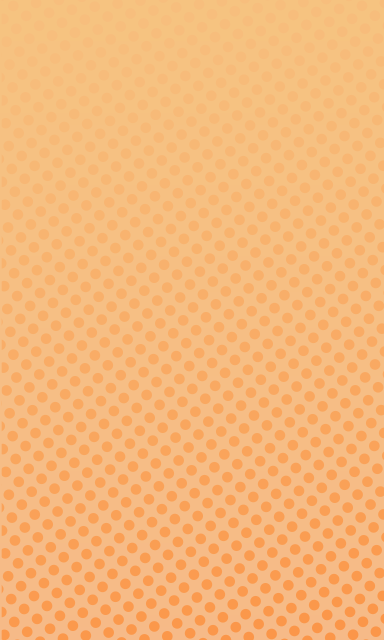
A Shadertoy shader for this pattern:

```glsl
// Halftone sheet: round dots on a tilted square lattice over a soft apricot ground.
// The lattice comes from rotating and folding the plane; the dots deepen from a
// faint tint at the top to orange at the bottom, along the tilt of their rows.

#define DOT_SPACING   0.02546              // all lengths are in canvas heights
#define DOT_RADIUS    0.0083
#define LATTICE_ANGLE 0.6525               // radians
#define LATTICE_START vec2(0.2112, 0.6529) // centre of one dot
#define FADE_TILT     0.133                // slope of the dot fade across the width
#define FADE_CURVE    1.25
#define LEFT_MARGIN   0.0026               // bare strip along the left edge
#define GROUND_TOP    vec3(0.965, 0.765, 0.502)
#define GROUND_BOTTOM vec3(0.965, 0.730, 0.532)
#define DOT_TOP       vec3(0.967, 0.745, 0.492)
#define DOT_BOTTOM    vec3(0.985, 0.590, 0.288)

// Signed distance to the nearest dot; also returns that dot's centre.
float dotLattice(vec2 p, out vec2 centre) {
    float c = cos(LATTICE_ANGLE), s = sin(LATTICE_ANGLE);
    mat2 turn = mat2(c, s, -s, c);
    vec2 cell = round(turn * (p - LATTICE_START) / DOT_SPACING);
    centre = LATTICE_START + transpose(turn) * cell * DOT_SPACING;
    return length(p - centre) - DOT_RADIUS;
}

// Coverage of a shape, softened over one pixel.
float coverage(float dist) {
    return clamp(0.5 - dist * iResolution.y, 0.0, 1.0);
}

void mainImage(out vec4 fragColor, in vec2 fragCoord) {
    vec2 p = fragCoord / iResolution.y;
    float middle = 0.5 * iResolution.x / iResolution.y;

    // Ground: gentle vertical gradient.
    vec3 color = mix(GROUND_BOTTOM, GROUND_TOP, p.y);

    // Dots: each has one flat tint, chosen by the position of its centre.
    vec2 centre;
    float mask = coverage(dotLattice(p, centre)) * coverage(LEFT_MARGIN - p.x);
    float depth = clamp(1.0 - centre.y + FADE_TILT * (centre.x - middle), 0.0, 1.0);
    vec3 dotColor = mix(DOT_TOP, DOT_BOTTOM, pow(depth, FADE_CURVE));

    fragColor = vec4(mix(color, dotColor, mask), 1.0);
}
```
